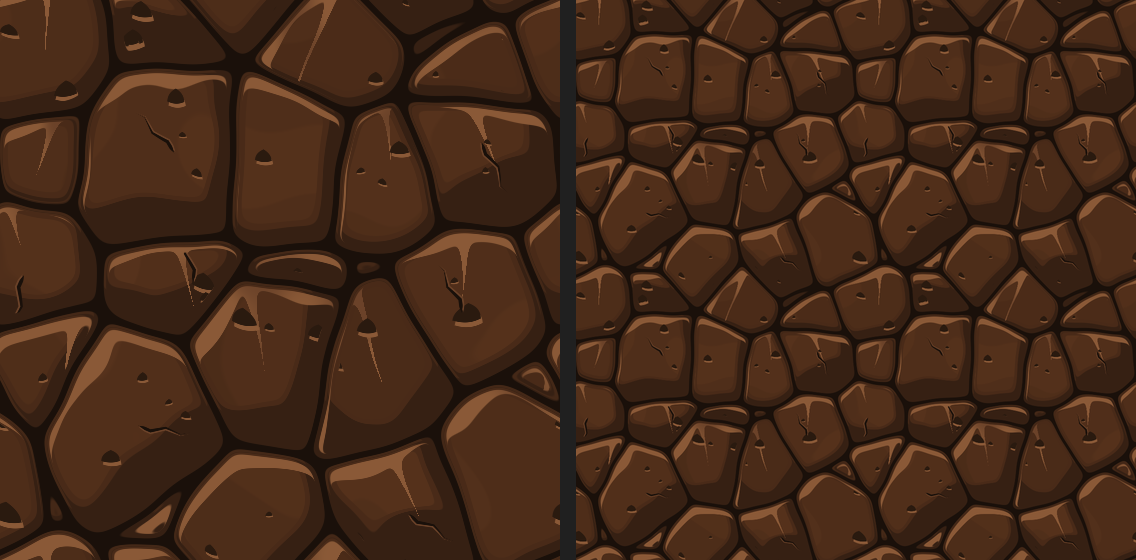
Left: one tile. Right: repeated 2 by 2.
Write a Shadertoy shader that draws this texture.

```glsl
// A cartoon wall of brown stones with dark joints, lit rims, chips and cracks.
// A wrapped power diagram gives stones of mixed size; soft minima over
// their edges give rounded outlines, top highlights and lower shadows.

const float GRID = 5.0;

vec2 hash2(vec2 p) {
    vec3 q = fract(p.xyx * vec3(0.1031, 0.1030, 0.0973));
    q += dot(q, q.yzx + 33.33);
    return fract((q.xx + q.yz) * q.zy);
}

float corner(vec2 cell, vec2 f, float period, float seed) {
    float a = 6.2832 * hash2(mod(cell, period) + seed).x;
    return dot(vec2(cos(a), sin(a)), f);
}

// Gradient noise that repeats after a whole period
float gradientNoise(vec2 uv, float period, float seed) {
    vec2 p = uv * period, c = floor(p), f = p - c;
    vec2 u = f * f * f * (f * (f * 6.0 - 15.0) + 10.0), o = vec2(1, 0);
    float low = mix(corner(c, f, period, seed), corner(c + o, f - o, period, seed), u.x);
    float high = mix(corner(c + o.yx, f - o.yx, period, seed),
                     corner(c + 1.0, f - 1.0, period, seed), u.x);
    return mix(low, high, u.y);
}

// Site position in xy, power weight in z
vec3 stoneSite(vec2 cell) {
    vec2 id = mod(cell, GRID);
    float weight = 0.8 * pow(hash2(id + 41.0).x, 1.3);
    return vec3(cell + 0.1 + 0.8 * hash2(id + 3.0), weight);
}

float cover(float d) {
    float soft = max(0.001, 0.6 / iResolution.y);
    return smoothstep(-soft, soft, d);
}

// Rounded triangle, negative inside
float chipShape(vec2 q) {
    float triangle = max(abs(q.x) * 0.87 + q.y * 0.5, -q.y) - 0.5;
    return mix(triangle, length(q) - 0.8, 0.45);
}

void mainImage(out vec4 fragColor, in vec2 fragCoord) {
    vec3 joint = vec3(0.10, 0.063, 0.038), dark = vec3(0.21, 0.125, 0.075);
    vec3 base = vec3(0.31, 0.18, 0.10), tan1 = vec3(0.42, 0.26, 0.16);
    vec3 light = vec3(0.54, 0.35, 0.215);

    vec2 uv = fragCoord / iResolution.xy;
    vec2 wobble = vec2(gradientNoise(uv, 8.0, 5.0), gradientNoise(uv, 8.0, 23.0));
    vec2 g = (uv + 0.013 * wobble) * GRID;

    // Find the stone that owns this point
    vec2 cell = floor(g), id = cell;
    vec3 own = vec3(0);
    float best = 1e3;
    for (int j = -2; j <= 2; j++)
    for (int i = -2; i <= 2; i++) {
        vec2 c = cell + vec2(i, j);
        vec3 s = stoneSite(c);
        float power = dot(s.xy - g, s.xy - g) - s.z;
        if (power < best) { best = power; own = s; id = c; }
    }
    vec2 local = (g - own.xy) / GRID, key = mod(id, GRID);
    vec2 rndA = hash2(key + 71.0), rndB = hash2(key + 133.0);
    float size = mix(0.55, 1.15, own.z / 0.8);
    float patches = gradientNoise(uv, 7.0, 57.0);

    // Highlight width, with a slim tapered ridge running down some stones
    float ridgeX = local.x - (rndA.y - 0.5) * 0.06 + local.y * (rndB.x - 0.5) * 0.8;
    float ridge = step(0.45, rndA.x) * 0.12 * exp(-abs(ridgeX) / 0.004);
    float litWidth = size * (0.021 * max(0.9 + 2.2 * patches, 0.0) + ridge);
    float depth = rndB.x * rndB.x * (1.0 + 1.6 * gradientNoise(uv, 6.0, 83.0));
    float shadeWidth = size * (0.012 + 0.10 * depth);

    // Soft minima over all edges of the stone
    float k = 0.008, edgeSum = 0.0, litSum = 0.0, shadeSum = 0.0;
    for (int j = -3; j <= 3; j++)
    for (int i = -3; i <= 3; i++) {
        if (i == 0 && j == 0) continue;
        vec3 s = stoneSite(id + vec2(i, j));
        vec2 gap = s.xy - own.xy, n = normalize(gap);
        float power = dot(s.xy - g, s.xy - g) - s.z;
        float d = 0.5 * (power - best) / (length(gap) * GRID);
        float up = smoothstep(0.3, 0.95, dot(n, vec2(-0.35, 0.94)));
        float down = max(dot(n, vec2(0.5, -0.86)), 0.0);
        edgeSum += exp(-d / k);
        litSum += exp((litWidth * up - d) / k);
        shadeSum += exp((shadeWidth * down - d) / k);
    }
    float edge = -k * log(edgeSum), lit = -k * log(litSum), shade = -k * log(shadeSum);

    // Body with flat facets and shadow bands
    vec3 col = base * (0.94 + 0.09 * rndB.y);
    float facet = gradientNoise(uv, 5.0, 97.0) + 1.5 * dot(local, vec2(-0.5, 0.8));
    col = mix(col, col * 1.06, cover(0.05 * (facet - 0.12)));
    col = mix(col, mix(base, dark, 0.25), cover(0.020 - shade));
    col = mix(col, dark, cover(0.0100 - shade));
    col = mix(col, mix(base, dark, 0.45), cover(0.0095 - edge) * cover(shade - 0.002));

    // Highlights along the top
    vec3 glow = mix(tan1, light, smoothstep(-0.3, 0.1, patches + 0.3 * rndB.y));
    col = mix(col, glow, cover(edge - 0.0135) * cover(0.0115 - lit));

    // Chips with a lit lower lip, on the larger stones
    float inner = cover(edge - 0.022);
    for (int i = 0; i < 4; i++) {
        vec2 h = hash2(key + 11.0 * float(i) + 190.0);
        vec2 form = hash2(key + 13.0 * float(i) + 260.0);
        float radius = mix(0.008, 0.032, form.x * form.x);
        vec2 q = (local - (h - 0.5) * 0.2) / radius;
        q.y = 1.4 * q.y + (form.y - 0.5) * q.x;
        float on = inner * step(0.2, own.z) * step(0.25, form.y);
        col = mix(col, light, on * cover(-radius * chipShape(q + vec2(-0.12, 0.4))));
        col = mix(col, mix(joint, dark, 0.6), on * cover(-radius * chipShape(q)));
    }

    // Jagged tapering cracks
    float angle = 6.2832 * rndA.y;
    vec2 c = mat2(cos(angle), -sin(angle), sin(angle), cos(angle)) * local;
    float path = 0.018 * abs(fract(c.x * 17.0) - 0.5) + 0.015 * patches;
    float taper = smoothstep(0.0, 0.02, c.x) * (1.0 - smoothstep(0.02, 0.14, c.x));
    float width = 0.005 * taper - 0.0018, cracked = inner * step(0.7, rndB.y);
    col = mix(col, tan1, cracked * cover(width - abs(c.y - path + 0.003)));
    col = mix(col, joint, cracked * cover(width - abs(c.y - path)));

    fragColor = vec4(mix(joint, col, cover(edge - 0.0055)), 1.0);
}
```
